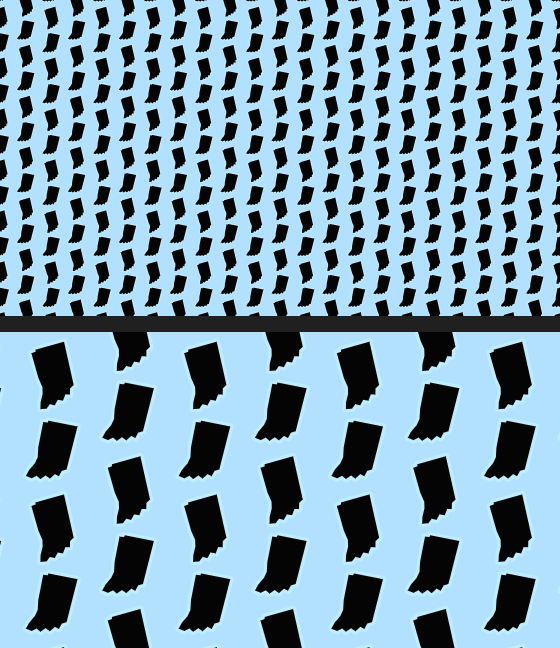
Top: the whole. Bottom: its middle third, enlarged.
Reproduce this pattern procedurally as a Shadertoy shader.

```glsl
// Staggered columns of black, ragged-bottomed blocks that lean left and right in turn on pale blue.

const float COLUMNS = 22.0;                    // columns across the canvas width
const vec2  START = vec2(0.03, 0.19);          // first block centre, in cells from the top left
const float STAGGER = 0.5;                     // drop of every other column, in cells
const float LEAN_LEFT = -0.26;                 // rotation of even rows, in radians
const float LEAN_RIGHT = 0.21;                 // rotation of odd rows, in radians
const float CELL_UNITS = 35.0;                 // outline units per cell
const float RIM_WIDTH = 1.5;                   // pale rim, in outline units
const vec3  BACKGROUND = vec3(0.70, 0.88, 1.00);
const vec3  RIM = vec3(0.74, 0.93, 1.00);
const vec3  INK = vec3(0.015);

// Block outline, y pointing down: straight top and right side, ragged lower edge
const int CORNERS = 18;
const vec2 OUTLINE[CORNERS] = vec2[CORNERS](
    vec2(-7.2, -11.8), vec2(-5.2, -12.0), vec2(-4.9, -12.9),
    vec2(8.6, -13.1), vec2(7.8, 7.2), vec2(5.8, 8.3),
    vec2(5.0, 11.0), vec2(3.0, 10.4), vec2(1.2, 12.9),
    vec2(-1.0, 11.9), vec2(-3.0, 14.0), vec2(-5.0, 12.9),
    vec2(-7.0, 14.5), vec2(-9.8, 14.0), vec2(-8.9, 11.0),
    vec2(-7.0, 7.5), vec2(-6.3, 4.5), vec2(-7.0, 0.0));

// Signed distance to the outline, negative inside
float blockDistance(vec2 p) {
    float nearest = 1e6;
    float side = 1.0;
    for (int i = 0, j = CORNERS - 1; i < CORNERS; j = i, i++) {
        vec2 edge = OUTLINE[j] - OUTLINE[i];
        vec2 w = p - OUTLINE[i];
        vec2 gap = w - edge * clamp(dot(w, edge) / dot(edge, edge), 0.0, 1.0);
        nearest = min(nearest, dot(gap, gap));
        bvec3 crossing = bvec3(p.y >= OUTLINE[i].y, p.y < OUTLINE[j].y, edge.x * w.y > edge.y * w.x);
        if (all(crossing) || all(not(crossing))) side = -side;
    }
    return side * sqrt(nearest);
}

void mainImage(out vec4 fragColor, in vec2 fragCoord) {
    // Cell coordinates measured from the top left
    vec2 cell = vec2(fragCoord.x, iResolution.y - fragCoord.y) * COLUMNS / iResolution.x - START;
    float column = floor(cell.x + 0.5);
    cell.y -= STAGGER * (1.0 - mod(column, 2.0));
    float row = floor(cell.y + 0.5);

    // Turn into the frame of the nearest block
    float lean = mix(LEAN_LEFT, LEAN_RIGHT, mod(row, 2.0));
    float c = cos(lean);
    float s = sin(lean);
    vec2 local = (cell - vec2(column, row)) * mat2(c, s, -s, c) * CELL_UNITS;

    // Layer rim and block with one-pixel smoothing
    float pixel = COLUMNS * CELL_UNITS / iResolution.x;
    float d = blockDistance(local);
    float rimCover = clamp(0.5 - (d - RIM_WIDTH) / pixel, 0.0, 1.0);
    float inkCover = clamp(0.5 - d / pixel, 0.0, 1.0);
    vec3 color = mix(BACKGROUND, RIM, rimCover);
    color = mix(color, INK, inkCover);
    fragColor = vec4(color, 1.0);
}
```
